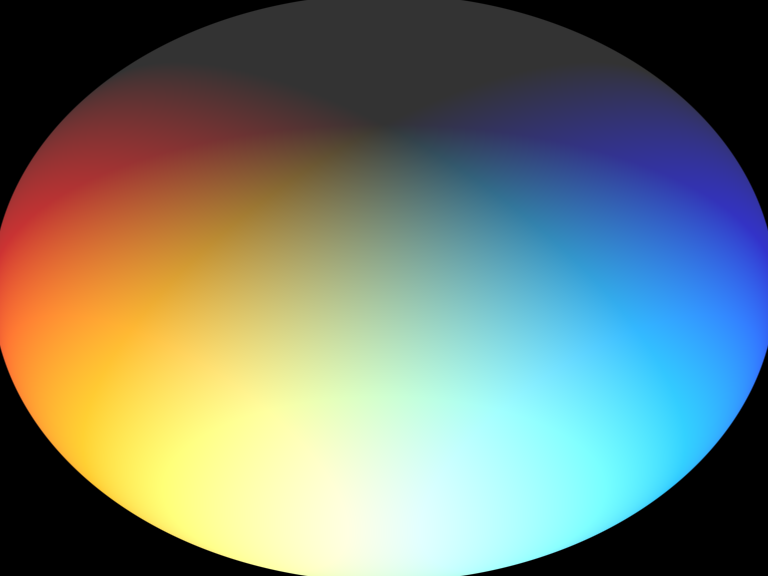
Write a WebGL 2 fragment shader that draws this background.

```glsl
#version 300 es
precision highp float;
// Draws a wide ellipsoid on black, lit by red, green and blue lamps from below.

uniform vec2 u_resolution;
out vec4 fragColor;

const float RADIUS = 1.02;   // in half-canvas units, just past the border
const float AMBIENT = 0.2;
const float LAMP_POWER = 0.97;

// Normal of a unit sphere seen from the front
vec3 sphereNormal(vec2 p) {
    return vec3(p, sqrt(max(1.0 - dot(p, p), 0.0)));
}

// Lambert term for a lamp in the given direction
float diffuse(vec3 normal, vec3 lampDirection) {
    return max(dot(normal, normalize(lampDirection)), 0.0);
}

// One lamp per colour channel, fanned out from left to right
vec3 lampLight(vec3 normal, float spread, float height, float depth) {
    return vec3(
        diffuse(normal, vec3(-spread, height, depth)),
        diffuse(normal, vec3(0.0, height, depth)),
        diffuse(normal, vec3(spread, height, depth)));
}

// Smooth coverage of the unit disc
float discMask(vec2 p, float softness) {
    return 1.0 - smoothstep(-softness, softness, length(p) - 1.0);
}

void main() {
    // Each axis runs from -1 to 1, so the sphere stretches with the canvas
    vec2 p = (2.0 * gl_FragCoord.xy / u_resolution - 1.0) / RADIUS;
    float softness = 1.5 / min(u_resolution.x, u_resolution.y);

    vec3 light = lampLight(sphereNormal(p), 1.0, -1.0, 0.67);
    vec3 color = min(AMBIENT + LAMP_POWER * light, 1.0);

    fragColor = vec4(color * discMask(p, softness), 1.0);
}
```
